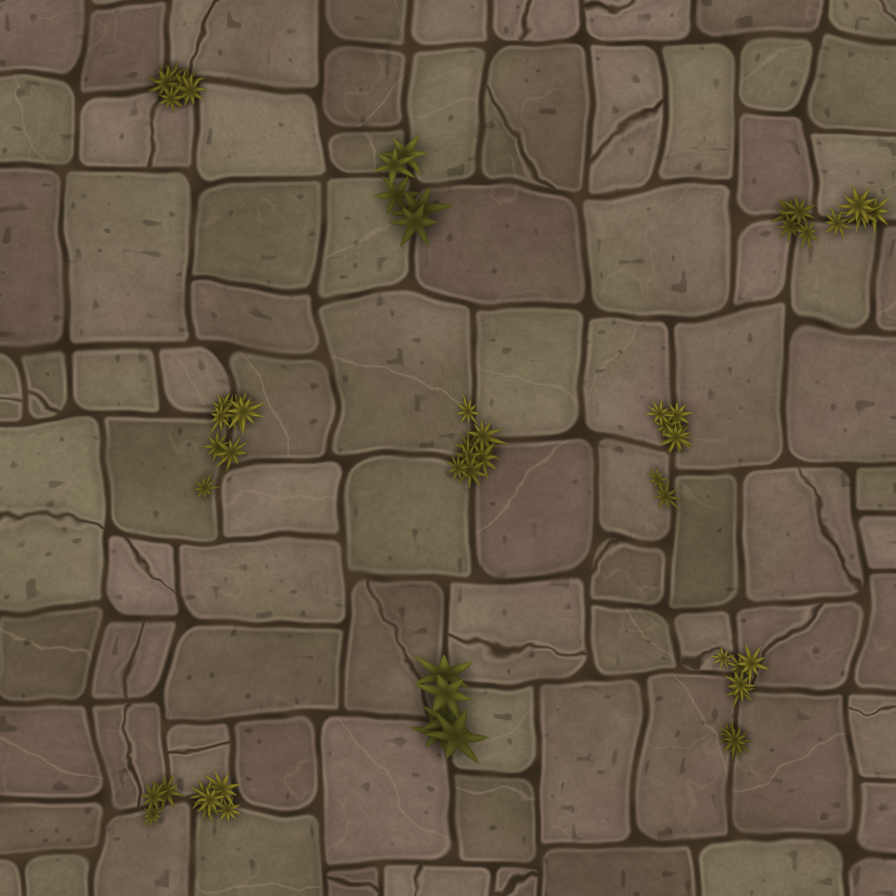
A Shadertoy shader for this texture:

```glsl
// Old stone paving: a pinwheel tiling of worn rectangular slabs with dark
// joints, pale rims, cracks and veins, and tufts of moss and leaves.
// Each slab is a rounded-box distance in a gently warped plane.

#define GRID 7.0
#define TUFT_BLOCKS 3.0
#define GAP 0.017
#define WOBBLE 0.10
#define SPLIT_SHARE 0.24
#define STONE_LIGHT vec3(0.495, 0.435, 0.37)
#define STONE_DARK vec3(0.37, 0.312, 0.255)
#define JOINT_COLOR vec3(0.235, 0.187, 0.13)
#define RIM_COLOR vec3(0.58, 0.505, 0.425)
#define MOSS_COLOR vec3(0.49, 0.45, 0.14)
#define LEAF_COLOR vec3(0.385, 0.385, 0.14)
#define LEAF_SHADE vec3(0.2, 0.18, 0.07)

const float TAU = 6.2831853;

float hash(vec2 p) {
    vec3 q = fract(p.xyx * 0.1031);
    q += dot(q, q.yzx + 33.33);
    return fract((q.x + q.y) * q.z);
}

vec2 hash2(vec2 p) { return vec2(hash(p + 17.3), hash(p + 71.9)); }

float noise(vec2 p) {
    vec2 c = floor(p), f = p - c, e = vec2(1, 0);
    f = f * f * (3.0 - 2.0 * f);
    return mix(mix(hash(c), hash(c + e), f.x),
               mix(hash(c + e.yx), hash(c + 1.0), f.x), f.y);
}

float fbm(vec2 p) {
    float sum = 0.0, amp = 0.533;
    for (int i = 0; i < 4; i++) {
        sum += amp * noise(p);
        p = mat2(1.6, 1.2, -1.2, 1.6) * p + 5.7;
        amp *= 0.5;
    }
    return sum;
}

// Even cells hold an upright joint, odd cells a level one, at this offset.
bool isEven(vec2 c) { return mod(c.x + c.y, 2.0) < 0.5; }
float joint(vec2 c) { return mix(0.2, 0.8, hash(c + 40.0)); }

// Finds the corners lo and hi of the slab around p; returns its id.
vec2 findSlab(vec2 p, out vec2 lo, out vec2 hi) {
    vec2 c = floor(p), f = p - c, v;
    if (isEven(c)) {
        v.x = step(joint(c), f.x);
        v.y = step(joint(c + vec2(2.0 * v.x - 1.0, 0)), f.y);
    } else {
        v.y = step(joint(c), f.y);
        v.x = step(joint(c + vec2(0, 2.0 * v.y - 1.0)), f.x);
    }
    vec2 id = c + v;
    float ne = joint(id), sw = joint(id - 1.0);
    float se = joint(id - vec2(0, 1)), nw = joint(id - vec2(1, 0));
    bool even = isEven(id);
    lo = id - 1.0 + (even ? vec2(sw, se) : vec2(nw, sw));
    hi = id + (even ? vec2(ne, nw) : vec2(se, ne));

    // Halve long or very large slabs across their longer side.
    vec2 size = hi - lo;
    float aspect = max(size.x, size.y) / min(size.x, size.y);
    if (aspect > 1.65 || (size.x * size.y > 1.2 && hash(id + 3.1) < 0.4)) {
        vec2 axis = size.x > size.y ? vec2(1, 0) : vec2(0, 1);
        float cut = dot(axis, mix(lo, hi, mix(0.36, 0.64, hash(id + 9.7))));
        if (dot(p, axis) > cut) { lo = mix(lo, vec2(cut), axis); id += 51.37; }
        else hi = mix(hi, vec2(cut), axis);
    }
    return id;
}

vec3 paving(vec2 p, float aa) {
    vec2 lo, hi;
    vec2 id = findSlab(p, lo, hi);
    vec2 q = p - 0.5 * (lo + hi), b = 0.5 * (hi - lo);

    // Rounded box with a different radius at every corner.
    float corner = hash(id + sign(q) * 0.31 + 8.0);
    float radius = min(mix(0.04, 0.2, corner * corner), 0.8 * min(b.x, b.y));
    vec2 e = abs(q) - b + GAP + radius;
    float d = length(max(e, 0.0)) + min(max(e.x, e.y), 0.0) - radius;

    // A jagged line crosses the slab, as an open split or a pale vein.
    float kind = hash(id + 5.5), angle = TAU * hash(id + 2.2);
    vec2 n = vec2(cos(angle), sin(angle));
    float crack = dot(q, n) + 0.4 * (hash(id + 6.6) - 0.5) + 0.35 * (fbm(p * 2.3 + id) - 0.5);
    bool isSplit = kind < SPLIT_SHARE;
    if (isSplit) d = max(d, 0.018 * noise(p * 3.0 + 4.0) - abs(crack));
    float vein = isSplit || kind > 0.55 ? 0.0 : smoothstep(0.012 + aa, 0.0, abs(crack));

    // Slab tone, cloudy stains and fine grain.
    float tone = 0.22 + 0.72 * hash(id + 1.9) + 0.9 * (fbm(p * 1.4 + id * 3.7) - 0.5);
    tone += 0.35 * (fbm(p * vec2(9, 13)) - 0.5);
    if (isSplit) tone += 0.08 * sign(crack);
    vec3 col = mix(STONE_DARK, STONE_LIGHT, clamp(tone, -0.2, 1.1));
    float tint = smoothstep(0.3, 0.7, mix(fbm(p * 0.9 + 20.0), hash(id + 7.4), 0.4));
    col *= mix(vec3(1.02, 0.975, 1.0), vec3(0.97, 1.015, 0.92), tint);
    col *= 1.0 + 0.07 * (noise(p * 42.0) - 0.5);

    // Veins, scratches, small pits and worn rims.
    float scratch = smoothstep(0.022, 0.0, abs(fbm(p * 1.8 + id) - 0.5));
    scratch *= smoothstep(0.52, 0.7, noise(p * 2.2 + 31.0));
    col = mix(col, RIM_COLOR, 0.45 * vein + 0.22 * scratch);
    col *= 1.0 - 0.22 * smoothstep(0.86, 0.96, noise(p * 11.0 + 60.0));
    col *= mix(0.86, 1.0, smoothstep(0.0, -0.13, d));
    float rim = smoothstep(0.022 + aa, 0.0, abs(d + 0.026));
    col = mix(col, RIM_COLOR, rim * mix(0.12, 0.65, noise(p * 3.5 + 12.0)));

    vec3 gap = JOINT_COLOR * mix(0.8, 1.2, noise(p * 6.0));
    return mix(col, gap, smoothstep(-0.012 - aa, 0.004 + aa, d));
}

// Paints one star of pointed blades over col, with a soft shadow below.
void rosette(inout vec3 col, vec2 q, float size, float blades, vec3 tint, float seed, float aa) {
    float r = length(q), turn = fract(atan(q.y, q.x) / TAU + seed) * blades;
    float t = r / (size * mix(0.65, 1.05, hash(vec2(floor(turn), seed * 91.0))));
    float across = abs(sin((fract(turn) - 0.5) * TAU / blades)) * r;
    float width = 2.9 / (blades + 1.5) * size * sqrt(t) * max(1.0 - t, 0.0);
    float blade = smoothstep(aa, -aa, across - width) * step(t, 1.0);
    col *= 1.0 - 0.3 * smoothstep(1.15 * size, 0.3 * size, r);
    float lit = smoothstep(0.0, 0.6, t) * (1.0 - 0.65 * smoothstep(0.2, 1.0, across / (width + 0.001)));
    col = mix(col, mix(LEAF_SHADE, tint, 0.2 + 0.8 * lit), blade);
}

// One tuft per block, rooted on a joint and spread along it.
void plants(inout vec3 col, vec2 p, float aa) {
    float block = GRID / TUFT_BLOCKS;
    for (int k = 0; k < 9; k++) {
        vec2 b = floor(p / block) + vec2(k % 3 - 1, k / 3 - 1);
        vec2 cell = floor((b + 0.15 + 0.7 * hash2(b)) * block);
        vec2 root = vec2(joint(cell), 0.5);
        bool upright = isEven(cell);
        vec2 q = p - cell - (upright ? root : root.yx);
        if (length(q) > 0.9) continue;
        if (!upright) q = q.yx;
        bool leafy = hash(b + 14.0) < 0.4;
        for (int i = 0; i < (leafy ? 5 : 8); i++) {
            vec2 h = hash2(b * 7.0 + float(i) * 3.3);
            float size = (leafy ? 0.25 : 0.16) * mix(0.75, 1.15, h.x);
            vec3 tint = (leafy ? LEAF_COLOR : MOSS_COLOR) * mix(0.8, 1.08, h.y);
            rosette(col, q - (h - 0.5) * vec2(0.26, 0.68), size, leafy ? 6.0 : 9.0, tint, h.x, aa);
        }
    }
}

void mainImage(out vec4 fragColor, in vec2 fragCoord) {
    float aa = GRID / iResolution.y;
    vec2 p = fragCoord * aa;
    vec2 warp = vec2(noise(p * 1.3), noise(p * 1.3 + 50.0)) - 0.5;
    vec2 ripple = vec2(noise(p * 5.0 + 9.0), noise(p * 5.0 + 80.0)) - 0.5;
    p += WOBBLE * (2.0 * warp + 0.35 * ripple);
    vec3 col = paving(p, aa);
    plants(col, p, aa);
    fragColor = vec4(col, 1.0);
}
```
